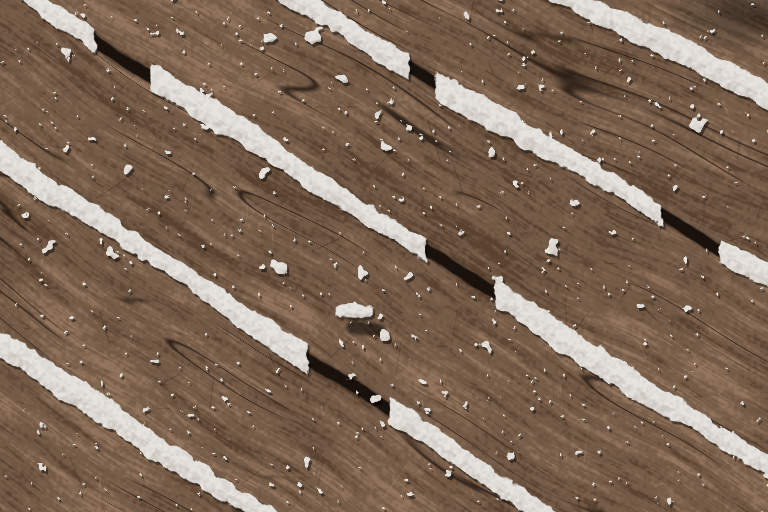
Give the GLSL for this texture, as a WebGL 1 fragment shader.

```glsl
precision highp float;
// Weathered diagonal planks with snow packed in the gaps and crumbs scattered on top.
uniform vec2 u_resolution;

const vec3 WOOD_DARK = vec3(0.35, 0.26, 0.185);
const vec3 WOOD_MID = vec3(0.46, 0.36, 0.28);
const vec3 WOOD_LIGHT = vec3(0.58, 0.46, 0.365);
const vec3 GAP = vec3(0.10, 0.065, 0.045);
const vec3 SNOW_SHADE = vec3(0.66, 0.61, 0.57);
const vec3 SNOW_LIT = vec3(0.90, 0.89, 0.875);

float hash(vec2 p) {
  p = fract(p * vec2(0.1031, 0.1137));
  p += dot(p, p.yx + 33.33);
  return fract((p.x + p.y) * p.x * 17.0);
}
vec2 hash2(vec2 p) { return vec2(hash(p + 11.3), hash(p.yx + 47.9)); }

float noise(vec2 p) {
  vec2 i = floor(p), f = fract(p);
  f *= f * (3.0 - 2.0 * f);
  return mix(mix(hash(i), hash(i + vec2(1, 0)), f.x),
             mix(hash(i + vec2(0, 1)), hash(i + vec2(1, 1)), f.x), f.y);
}
float fbm(vec2 p) {
  float sum = 0.0, amp = 0.53;
  for (int i = 0; i < 4; i++) {
    sum += amp * noise(p);
    p = p * 2.03 + 19.7;
    amp *= 0.5;
  }
  return sum;
}
mat2 rotate(float a) { return mat2(cos(a), -sin(a), sin(a), cos(a)); }
float cover(float d, float blur) { return 1.0 - smoothstep(-blur, blur, d); }

float segment(vec2 p, float halfLength) {
  return length(vec2(max(abs(p.x) - halfLength, 0.0), p.y));
}

// Seams fan out slightly: k runs from the lower left to the upper right
float seamSlope(float k) { return 0.64 + 0.033 * k - 0.0174 * k * k; }
float seamDistance(vec2 p, float k) {
  float s = seamSlope(k);
  float start = 0.674 - 0.374 * k + 0.0042 * k * k * k;
  float wobble = 0.003 * sin(p.x * 13.0 + k * 4.0) + 0.0015 * sin(p.x * 37.0 + k);
  return (p.y - start - s * p.x) / sqrt(1.0 + s * s) + wobble;
}
// Positive along the stretches of a seam that hold no snow
float bareStretch(float x, float k) {
  float wide = 0.08 - 0.012 * abs(k - 1.0) - abs(x - 0.68 - (k - 1.0) * (0.115 * k - 0.01));
  float small = 0.055 - 0.03 * (k - 2.0) - abs(x - 0.24 - 0.585 * (k - 2.0));
  return max(wide, small);
}

// Cellular scatter of ragged, stretched lumps
float crumbs(vec2 p, float scale, float amount, float radius) {
  vec2 cell = floor(p * scale);
  float d = 1.0;
  for (int j = -1; j <= 1; j++) for (int i = -1; i <= 1; i++) {
    vec2 c = cell + vec2(i, j), h = hash2(c + scale);
    if (hash(c + scale * 3.1) < amount) {
      vec2 q = rotate(h.y * 40.0) * (p - (c + h) / scale);
      q.y *= 1.0 + 1.2 * fract(h.x * 13.0);
      d = min(d, length(q) - radius * (0.4 + 0.6 * fract(h.y * 17.0)));
    }
  }
  return d + radius * 1.5 * (noise(p * 1.5 / radius) - 0.5);
}

// Thin random scratches, one per cell
float scratches(vec2 p, float scale, float width) {
  vec2 cell = floor(p * scale);
  float ink = 0.0;
  for (int j = -1; j <= 1; j++) for (int i = -1; i <= 1; i++) {
    vec2 c = cell + vec2(i, j), h = hash2(c + scale);
    vec2 q = rotate(h.x * 31.0) * (p - (c + h) / scale);
    float d = segment(q, 0.45 * fract(h.y * 9.0) / scale);
    ink = max(ink, cover(d - width, width) * fract(h.x * 23.0));
  }
  return ink;
}

float chunk(vec2 p) { return segment(rotate(0.1) * (p - vec2(0.69, 0.608)), 0.025) - 0.013; }

float snowDistance(vec2 p) {
  float d = 1.0;
  for (int i = 0; i < 5; i++) {
    float k = float(i), width = 0.021 + 0.004 * sin(p.x * 9.0 + k * 2.0);
    d = min(d, max(abs(seamDistance(p, k)) - width, bareStretch(p.x, k)));
  }
  d = min(d, chunk(p)) + 0.017 * (fbm(p * 45.0) - 0.5);
  d = min(d, crumbs(p, 7.0, 0.3, 0.016));
  d = min(d, crumbs(p, 19.0, 0.2, 0.007));
  return min(d, crumbs(p, 47.0, 0.15, 0.003));
}

// Grain, cracks and scratches; q runs along and across the plank
vec3 woodColor(vec2 p, vec2 q, float plank) {
  q.y += 0.008 * sin(q.x * 7.0 + plank) + 0.004 * sin(q.x * 17.0 + plank * 3.0);
  float grain = fbm(vec2(q.x * 5.0, q.y * 65.0) + plank * 17.0);
  float fibre = noise(vec2(q.x * 28.0, q.y * 300.0));
  float tone = 0.5 + 1.0 * (grain - 0.5) + 0.4 * (fibre - 0.5);
  tone += 0.7 * (fbm(p * 5.0) - 0.5) + 0.3 * (noise(p * 160.0) - 0.5);
  tone += 0.3 * scratches(p, 8.0, 0.0012) - 0.35 * scratches(p + 3.7, 11.0, 0.001);
  vec3 color = mix(WOOD_DARK, WOOD_MID, smoothstep(0.05, 0.5, tone));
  color = mix(color, WOOD_LIGHT, smoothstep(0.5, 1.0, tone));
  float ridge = abs(noise(vec2(q.x * 2.5, q.y * 32.0) + plank * 7.0) - 0.5);
  float crack = cover(ridge - 0.02, 0.025) * smoothstep(0.5, 0.75, noise(q * vec2(5.0, 14.0)));
  return mix(color, GAP, 0.75 * crack);
}

void main() {
  vec2 p = gl_FragCoord.xy / u_resolution.y;
  p.y = 1.0 - p.y; // y runs downward from the top edge
  float blur = 0.8 / u_resolution.y;

  // Nearest gap, and the seam that bounds this plank
  float gap = 1.0, plank = 5.0;
  for (int i = 0; i < 5; i++) {
    float k = float(i), d = seamDistance(p, k);
    gap = min(gap, abs(d) - 0.011);
    if (d > 0.0) plank = min(plank, k);
  }
  vec2 along = rotate(atan(seamSlope(min(plank, 4.0)))) * vec2(1.0, 0.0);
  along.y = abs(along.y);
  vec2 q = vec2(dot(p, along), dot(p, vec2(-along.y, along.x)));

  vec3 color = woodColor(p, q, plank);
  color *= 1.0 - 0.4 * cover(length((p - vec2(1.45, 0.03)) * vec2(1.0, 2.0)) - 0.1, 0.1);
  color *= 1.0 - 0.3 * cover(gap - 0.003, 0.006);
  color = mix(color, GAP, cover(gap + 0.003 * (noise(p * 70.0) - 0.5), blur * 1.5));

  // Sun from the upper left: cast shadows, then shaded snow
  float snow = snowDistance(p), toSun = snowDistance(p - vec2(0.004, 0.006));
  color *= 1.0 - 0.45 * cover(toSun, 0.002);
  color *= 1.0 - 0.5 * cover(chunk(p - vec2(0.025, 0.034)), 0.006);
  float lit = 0.95 - 45.0 * max(snow - toSun, 0.0) + 0.35 * (noise(p * 170.0) - 0.5);
  vec3 snowColor = mix(SNOW_SHADE, SNOW_LIT, clamp(lit, 0.0, 1.0));
  gl_FragColor = vec4(mix(color, snowColor, cover(snow, blur)), 1.0);
}
```
